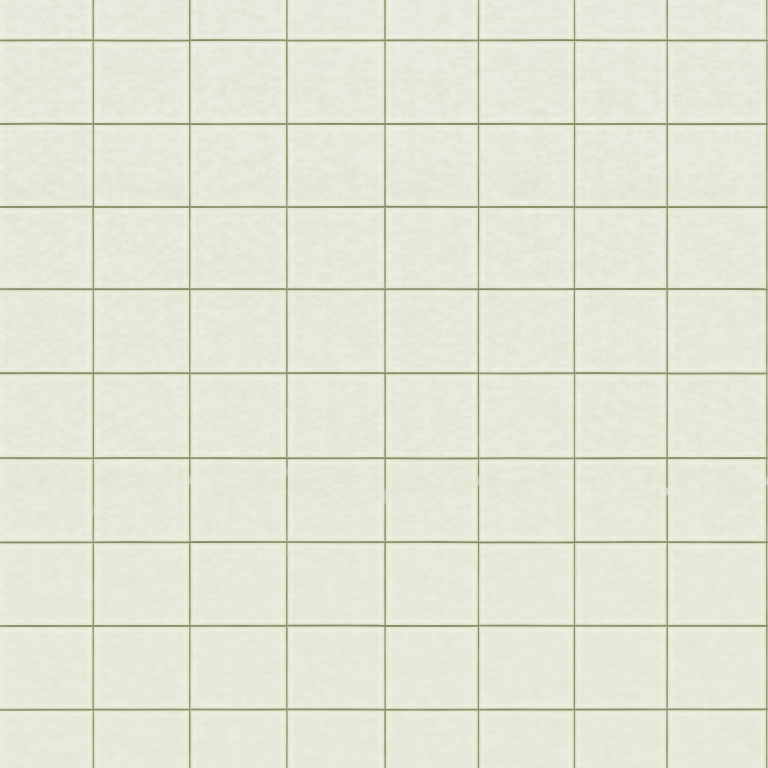
Give the GLSL for this pattern, as a Shadertoy shader.

```glsl
// Pale glazed wall tiles, eight columns by about nine rows, with thin olive joints.
// Joints are distances to the nearest nudged grid line; value noise adds
// small steps, worn gaps, fine grain and faint smudged horizontal bands.

#define PITCH vec2(0.125, 0.1089)
#define ORIGIN vec2(-0.0033, 0.0762)
#define JOINT_WIDTH vec2(0.0018, 0.0024)
#define WOBBLE vec2(0.0002, 0.0004)
#define STAIN_AMOUNT 0.35
#define GRAIN 0.042
#define GLAZE_TOP vec3(0.903, 0.914, 0.860)
#define GLAZE_LOW vec3(0.904, 0.915, 0.851)
#define STAIN vec3(0.868, 0.887, 0.800)
#define JOINT vec3(0.505, 0.530, 0.370)
#define RIM_LIGHT 0.016

float hash(vec2 p) {
    return fract(sin(dot(p, vec2(127.1, 311.7))) * 43758.5453);
}

float noise(vec2 p) {
    vec2 cell = floor(p), f = fract(p);
    f = f * f * (3.0 - 2.0 * f);
    return mix(mix(hash(cell), hash(cell + vec2(1, 0)), f.x),
               mix(hash(cell + vec2(0, 1)), hash(cell + vec2(1, 1)), f.x), f.y);
}

// Soft horizontal strip centred on a height
float strip(float y, float centre, float halfWidth) {
    float t = (y - centre) / halfWidth;
    return exp(-t * t);
}

// Uneven setting of the columns (x) and rows (y)
vec2 nudge(vec2 id) {
    float sway = 0.0012 + 0.0026 * cos(1.0472 * (id.x - 4.0));
    float alternate = 0.00023 * id.x * cos(3.14159 * id.x);
    float first = 0.0014 * exp(-3.0 * pow(id.x - 1.0, 2.0));
    float lift = 0.0029 * exp(-pow(id.y - 4.7, 2.0) / 1.5);
    return vec2(sway + alternate + first, lift);
}

// Smudges gathered in a few strips
float stains(vec2 uv) {
    float strips = strip(uv.y, 0.755, 0.016)
                 + 0.8 * strip(uv.y, 0.620, 0.007)
                 + 0.6 * strip(uv.y, 0.375, 0.018)
                 + 0.3 * strip(uv.y, 0.890, 0.030);
    float smear = 0.6 * noise(uv * vec2(30.0, 60.0)) + 0.4 * noise(uv * vec2(75.0, 120.0));
    return strips * smoothstep(0.30, 0.70, smear);
}

// Fine grain: short sideways flecks over tiny specks, centred on zero
float grain(vec2 uv) {
    float flecks = noise(uv * vec2(110.0, 210.0));
    float specks = noise(uv * vec2(230.0, 250.0) + 31.0);
    return 0.55 * flecks + 0.45 * specks - 0.5;
}

void mainImage(out vec4 fragColor, in vec2 fragCoord) {
    vec2 uv = fragCoord / iResolution.y;
    float pixel = 1.0 / iResolution.y;

    // Signed distance to the nearest column joint and row joint
    vec2 id = round((uv - ORIGIN) / PITCH);
    vec2 tile = floor((uv - ORIGIN) / PITCH);
    vec2 wobble = vec2(hash(vec2(id.x, tile.y)) + noise(vec2(id.x * 7.0, uv.y * 18.0)),
                       hash(vec2(tile.x, id.y + 40.0)) + noise(vec2(uv.x * 18.0, id.y * 7.0)));
    vec2 dist = abs(uv - ORIGIN - id * PITCH - nudge(id) - WOBBLE * (wobble - 1.0));

    // Glaze: slight warming downwards, grain stronger in the upper part
    vec3 color = mix(GLAZE_LOW, GLAZE_TOP, smoothstep(0.3, 1.0, uv.y));
    color = mix(color, STAIN, clamp(STAIN_AMOUNT * stains(uv), 0.0, 1.0));
    float grainLevel = GRAIN * mix(0.7, 1.0, smoothstep(0.2, 0.4, uv.y));
    color += grainLevel * grain(uv) * vec3(1.0, 0.9, 1.3);

    // Tile edges: a narrow patchy tint, then a light rim
    float patchy = 0.4 + 0.6 * noise(uv * vec2(60.0, 75.0));
    vec2 tint = 1.0 - smoothstep(0.0022, 0.0042, dist);
    color = mix(color, STAIN, patchy * max(tint.x, tint.y));
    vec2 rim = exp(-pow((dist - 0.0062) / 0.0022, vec2(2.0)));
    color += RIM_LIGHT * max(rim.x, rim.y);

    // Joints, uneven in strength; columns show short worn gaps
    vec2 soften = vec2(max(0.5 * pixel, 0.0008));
    vec2 joint = 1.0 - smoothstep(0.5 * JOINT_WIDTH - soften,
                                  0.5 * JOINT_WIDTH + soften, dist);
    float gaps = smoothstep(0.60, 0.85, noise(vec2(id.x * 5.0, uv.y * 75.0)));
    float wear = 0.12 + 0.6 * strip(uv.y, 0.360, 0.025);
    joint.x *= (1.0 - gaps * wear) * mix(0.82, 1.0, noise(vec2(id.x * 3.0, uv.y * 30.0)));
    joint.y *= mix(0.84, 1.0, noise(vec2(uv.x * 35.0, id.y * 3.0)));
    color = mix(color, JOINT, max(joint.x, joint.y));

    fragColor = vec4(clamp(color, 0.0, 1.0), 1.0);
}
```
